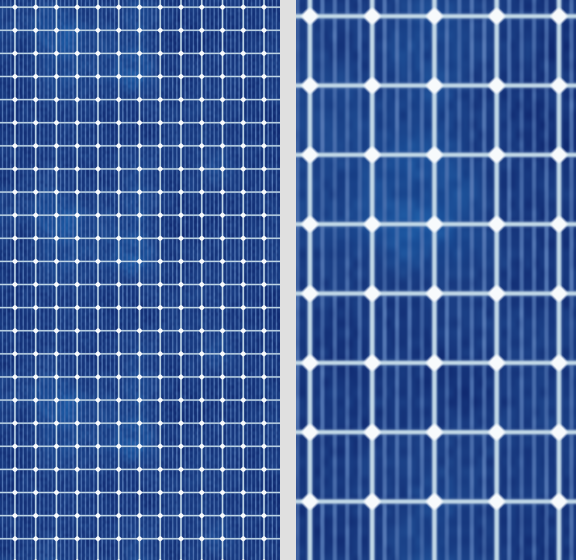
Left: the whole. Right: its middle third, enlarged.
A Shadertoy shader for this texture:

```glsl
// Solar panel wall: blue silicon cells in a pale wire grid with white studs at the crossings.
// Distances to grid lines, busbars and crossings are measured in canvas widths;
// periodic value noise mottles the silicon, repeating every eight rows.

float hash(vec2 p) {
    return fract(sin(dot(p, vec2(127.1, 311.7))) * 43758.5453);
}

// Value noise whose lattice wraps vertically after the given number of rows
float wrappedNoise(vec2 p, float rows) {
    vec2 i = floor(p), f = fract(p);
    f = f * f * (3.0 - 2.0 * f);
    float y0 = mod(i.y, rows), y1 = mod(i.y + 1.0, rows);
    return mix(mix(hash(vec2(i.x, y0)), hash(vec2(i.x + 1.0, y0)), f.x),
               mix(hash(vec2(i.x, y1)), hash(vec2(i.x + 1.0, y1)), f.x), f.y);
}

// Soft coverage of a shape from its signed distance, never sharper than a pixel
float coverage(float dist, float softness) {
    float width = max(softness, 1.3 / iResolution.x);
    return smoothstep(0.0, 1.0, 0.5 - dist / width);
}

void mainImage(out vec4 fragColor, in vec2 fragCoord) {
    vec2 uv = fragCoord / iResolution.xy;

    // Grid coordinates: lines and studs lie on the integers
    vec2 cells = vec2(13.49, 24.23);
    vec2 grid = uv * cells - vec2(0.72, 0.92);
    vec2 cellSize = vec2(1.0, iResolution.y / iResolution.x) / cells;
    vec2 toLine = abs(fract(grid + 0.5) - 0.5) * cellSize;

    // Mottled silicon: broad patches, blotches inside the cells and fine grain
    float patches = wrappedNoise(grid * 0.5 + 3.0, 4.0);
    float blotches = wrappedNoise(grid * 2.0 + 9.0, 16.0);
    float grain = wrappedNoise(grid * vec2(8.0, 7.0) + 17.0, 56.0);
    float tone = 0.45 * patches + 0.25 * blotches + 0.3 * grain;
    vec3 color = mix(vec3(0.05, 0.14, 0.42), vec3(0.14, 0.32, 0.59), tone);
    color += vec3(-0.01, 0.07, 0.09) * smoothstep(0.55, 0.95, patches) * (0.4 + 0.6 * blotches);

    // Four vertical busbars in each cell, uneven in strength and slightly broken
    float bar = grid.x * 5.0 + 0.5;
    float toBar = abs(fract(bar) - 0.5) * cellSize.x / 5.0;
    float strength = 0.6 + 0.4 * hash(vec2(floor(bar), mod(floor(grid.y), 8.0)));
    strength *= 0.8 + 0.3 * grain;
    color = mix(color, vec3(0.32, 0.46, 0.70), strength * coverage(toBar - 0.0025, 0.004));

    // Pale wires between cells, with a faint glow on the silicon beside them
    float nearest = min(toLine.x, toLine.y);
    color = mix(color, vec3(0.36, 0.48, 0.68), 0.5 * coverage(nearest - 0.0042, 0.005));
    float wires = max(coverage(toLine.x - 0.0025, 0.0042), coverage(toLine.y - 0.0024, 0.0042));
    color = mix(color, vec3(0.75, 0.84, 0.90), wires);

    // White studs: diamonds with rounded corners
    float stud = mix(length(toLine), (toLine.x + toLine.y) * 0.8, 0.5) - 0.0086;
    color = mix(color, vec3(0.97, 0.98, 0.99), coverage(stud, 0.005));

    fragColor = vec4(color, 1.0);
}
```
